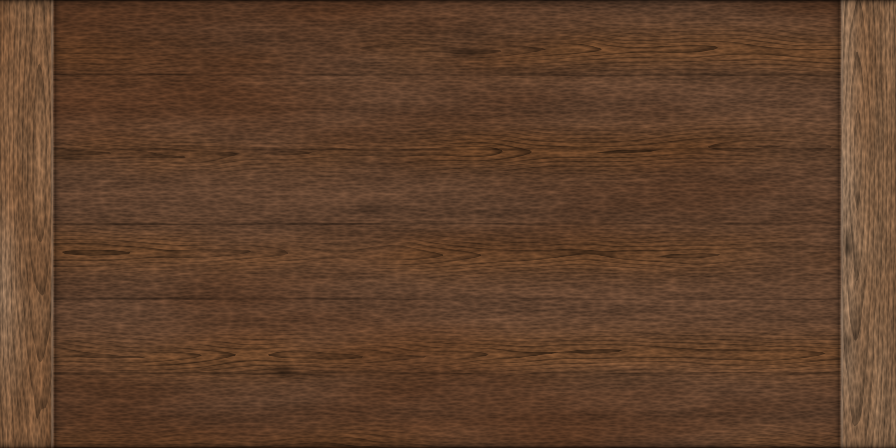
Give the GLSL for this texture, as a Shadertoy shader.

```glsl
// Dark wooden table top: six horizontal planks between two paler upright end boards.
// Growth rings are contours of a field warped by layered sines;
// pores and fibres come from cellular noise stretched along the grain.

vec2 hash2(vec2 p) {
    vec3 q = fract(p.xyx * vec3(0.1031, 0.103, 0.0973));
    q += dot(q, q.yzx + 33.33);
    return fract((q.xx + q.yz) * q.zy);
}

// Distance to the nearest scattered point, about 0 to 1
float cellular(vec2 p) {
    vec2 cell = floor(p), f = p - cell;
    float nearest = 2.0;
    for (int j = -1; j <= 1; j++) {
        for (int i = -1; i <= 1; i++) {
            vec2 o = vec2(i, j);
            vec2 d = o + hash2(cell + o) - f;
            nearest = min(nearest, dot(d, d));
        }
    }
    return sqrt(nearest);
}

// Smooth uneven field from rotated sines, about -1 to 1
float waves(vec2 p) {
    float sum = 0.0, amp = 0.5;
    for (int i = 0; i < 5; i++) {
        sum += amp * sin(p.x + 1.7 * sin(p.y * 0.8 + float(i))) * cos(p.y * 0.9 + 0.6 * p.x);
        p = mat2(1.5, 0.9, -0.9, 1.5) * p + 2.3;
        amp *= 0.6;
    }
    return sum;
}

// Thin dark growth lines: sharp on one side, fading on the other
float ringLines(float h) {
    float f = fract(h), w = clamp(fwidth(h), 0.02, 0.5);
    return smoothstep(0.45, 1.0, f) * (1.0 - smoothstep(1.0 - w, 1.0, f));
}

// Fibre tone around zero, with x along the grain
float fibres(vec2 p) {
    p.y += 0.005 * waves(p * vec2(3.0, 6.0));
    float broad = cellular(p * vec2(5.0, 48.0)) - 0.5;
    float fine = cellular(p * vec2(18.0, 125.0) + 7.0) - 0.5;
    float pores = cellular(p * vec2(52.0, 180.0) + 31.0) - 0.5;
    return 0.25 * broad + 0.55 * fine + 0.75 * pores;
}

// Soft oval spot
float spot(vec2 p, vec2 centre, vec2 radius) {
    vec2 d = (p - centre) / radius;
    return exp(-dot(d, d));
}

vec3 tableTop(vec2 p) {
    // Arched figure recurs in bands that drift across the planks
    float band = (p.y - 0.21) / 0.2245;
    float id = floor(band + 0.5);
    float across = (band - id) * 4.2 + 0.4 * waves(vec2(p.x * 1.6 + id * 5.0, id));
    float figure = exp(-across * across * 1.2);
    float patches = smoothstep(-0.4, 0.5, waves(vec2(p.x * 2.2 + id * 3.7, p.y * 5.0)));

    float h = 6.5 * sqrt(across * across + 0.05)
            + 3.4 * waves(vec2(p.x * 2.1 + id * 4.0, p.y * 9.0)) + p.x * 2.6;
    float lines = ringLines(h);
    float streak = waves(vec2(p.x * 2.4, p.y * 48.0));

    vec3 col = mix(vec3(0.325, 0.205, 0.13), vec3(0.37, 0.258, 0.185),
                   smoothstep(-0.5, 0.5, waves(p * vec2(1.5, 7.0) + 4.0)));
    col = mix(col, vec3(0.45, 0.285, 0.15), 0.5 * figure * patches);
    col *= 1.05 + 0.12 * streak + 0.44 * fibres(p);
    col *= 1.0 - lines * (0.08 + 0.38 * figure * patches);

    // Plank tone and faint, broken seams
    float plank = floor(p.y * 6.0);
    col *= 0.96 + 0.08 * hash2(vec2(plank, 3.0)).x;
    float seam = abs(fract(p.y * 6.0 + 0.5) - 0.5) / 6.0;
    float worn = 0.5 + 0.7 * waves(vec2(p.x * 9.0, plank));
    col *= 1.0 - 0.32 * clamp(worn, 0.1, 1.0) * (1.0 - smoothstep(0.001, 0.004, seam));

    // Knots
    col *= 1.0 - 0.35 * spot(p, vec2(1.05, 0.883), vec2(0.035, 0.012));
    col *= 1.0 - 0.4 * spot(p, vec2(0.63, 0.172), vec2(0.022, 0.011));
    col *= 1.0 - 0.25 * spot(p, vec2(0.83, 0.535), vec2(0.03, 0.012));
    col *= 1.0 - 0.3 * spot(p, vec2(0.16, 0.65), vec2(0.04, 0.012));
    return col;
}

vec3 endBoard(vec2 p, float right) {
    // Nested ovals rise along the board's heartwood, straightening away from it
    vec2 d = (p - vec2(mix(0.088, 1.915, right), 0.63)) / vec2(0.024, 0.3);
    float h = 2.4 * sqrt(dot(d, d) + 0.05) + 1.1 * waves(p * vec2(14.0, 2.6) + right * 2.0);
    float streak = waves(vec2(p.y * 2.0 + right * 6.0, p.x * 60.0));
    float grey = 0.5 + 0.5 * waves(p.yx * vec2(4.0, 18.0) + right * 3.0);

    vec3 col = mix(vec3(0.45, 0.295, 0.18), vec3(0.51, 0.405, 0.31),
                   clamp(grey * 0.6 + right * 0.35, 0.0, 1.0));
    float paleEdge = mix(spot(p, vec2(0.0, 0.36), vec2(0.04, 0.2)),
                         spot(p, vec2(1.885, 0.6), vec2(0.03, 0.7)), right);
    col = mix(col, vec3(0.6, 0.5, 0.41), 0.5 * paleEdge);
    col *= 1.08 + 0.16 * streak + 0.5 * fibres(p.yx + 5.0);
    col *= 1.0 - 0.28 * ringLines(h);
    col *= 1.0 - right * 0.45 * spot(p, vec2(1.893, 0.45), vec2(0.012, 0.025));
    col *= 1.0 - right * 0.3 * spot(p, vec2(1.892, 0.235), vec2(0.012, 0.03));
    return col;
}

void mainImage(out vec4 fragColor, in vec2 fragCoord) {
    vec2 p = fragCoord / iResolution.xy * vec2(2.0, 1.0);
    float px = 1.0 / iResolution.y;
    float right = step(1.0, p.x);

    // Signed distance into the nearer end board
    float inside = mix(0.118 - p.x, p.x - 1.878, right);
    vec3 col = mix(tableTop(p), endBoard(p, right), smoothstep(-px, px, inside));

    // Shadow beside the joint, and its worn pale lip
    col *= 1.0 - 0.3 * exp(-abs(inside + 0.006) / 0.006) * step(inside, 0.0);
    float lip = 1.0 - smoothstep(0.001, 0.005, abs(inside - 0.001));
    col = mix(col, vec3(0.55, 0.47, 0.4), lip * (0.4 + 0.3 * waves(vec2(p.y * 14.0, right))));

    // Darkened outer rim
    float rim = min(p.y, 1.0 - p.y);
    col *= 1.0 - 0.6 * exp(-rim / 0.006);
    col *= 1.0 - 0.2 * exp(-min(p.x, 2.0 - p.x) / 0.004);
    fragColor = vec4(clamp(col, 0.0, 1.0), 1.0);
}
```
